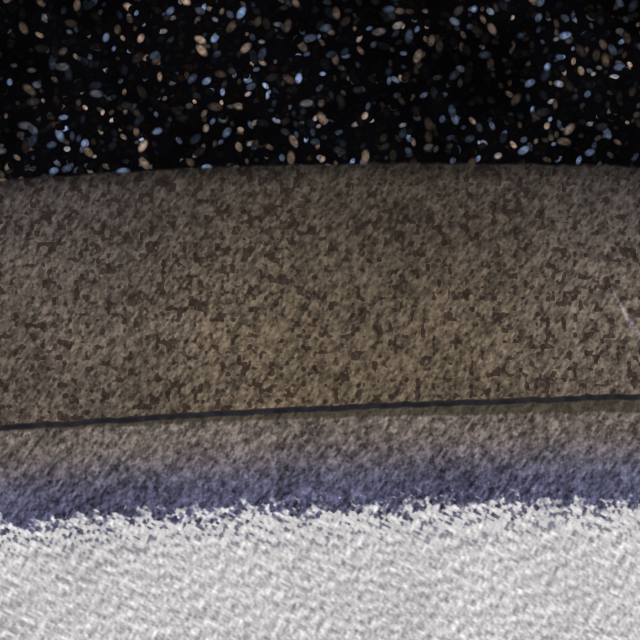
Reproduce this texture procedurally as a Shadertoy shader.

```glsl
// Draws a weathered concrete kerb: dark pebbles above, speckled wall, seam, and a sunlit ledge.

// Layout
const float CREST_Y = 0.745;
const float CREST_BEND = 0.0605;
const float SHADOW_Y = 0.180;
// Detail
const float PEBBLE_FREQ = 44.0;
const float GRAIN_FREQ = 165.0;
const float GRAIN_CONTRAST = 0.62;
const float SPECK_AMOUNT = 0.62;
const float RELIEF = 0.34;
// Colours
const vec3 GAP = vec3(0.022, 0.018, 0.028);
const vec3 WALL_TOP = vec3(0.265, 0.245, 0.235);
const vec3 WALL_LOW = vec3(0.385, 0.345, 0.310);
const vec3 SPECK = vec3(0.150, 0.110, 0.105);
const vec3 SEAM = vec3(0.120, 0.120, 0.145);
const vec3 SEAM_LIP = vec3(0.270, 0.245, 0.205);
const vec3 SHADE_WARM = vec3(0.400, 0.365, 0.345);
const vec3 SHADE_BLUE = vec3(0.310, 0.310, 0.400);
const vec3 SUNLIT = vec3(0.765, 0.755, 0.760);

float hash(vec2 p) {
    vec3 q = fract(vec3(p.xyx) * 0.1031);
    q += dot(q, q.yzx + 33.33);
    return fract((q.x + q.y) * q.z);
}

float noise(vec2 p) {
    vec2 i = floor(p), f = fract(p);
    f = f * f * (3.0 - 2.0 * f);
    return mix(mix(hash(i), hash(i + vec2(1, 0)), f.x),
               mix(hash(i + vec2(0, 1)), hash(i + vec2(1, 1)), f.x), f.y);
}

float fbm(vec2 p) {
    float sum = 0.0, amp = 0.5;
    for (int i = 0; i < 4; i++) {
        sum += amp * noise(p);
        p = mat2(1.6, 1.2, -1.2, 1.6) * p + 7.3;
        amp *= 0.5;
    }
    return sum / 0.9375;
}

mat2 turn(float a) { return mat2(cos(a), sin(a), -sin(a), cos(a)); }

// Overlays one scattered layer of oval stones on the colour below
vec3 pebbleLayer(vec3 base, vec2 uv, float freq, float seed) {
    vec2 p = uv * freq + seed, cell = floor(p);
    float soft = 0.10 + freq / iResolution.y;
    for (int j = -1; j <= 1; j++)
    for (int i = -1; i <= 1; i++) {
        vec2 id = cell + vec2(i, j);
        float tone = hash(id + 11.7), tint = hash(id + 47.1), size = hash(id + 83.9);
        vec2 d = p - id - vec2(hash(id), hash(id + 29.3));
        d = turn(6.283 * tint) * d * vec2(1.0, 1.2 + 0.6 * size);
        float r = length(d) / mix(0.28, 0.58, size);
        vec3 hue = mix(vec3(1.12, 0.95, 0.83), vec3(0.82, 0.97, 1.22), smoothstep(0.25, 0.75, tint));
        float bright = 0.03 + 0.45 * pow(tone, 4.0);
        float shade = (1.08 - 0.55 * r * r) * (0.75 + 0.5 * noise(p * 5.0));
        base = mix(base, hue * bright * shade, 1.0 - smoothstep(1.0 - soft * 2.0, 1.0 + soft, r));
    }
    return base;
}

vec3 pebbles(vec2 uv) {
    vec3 c = pebbleLayer(GAP, uv, PEBBLE_FREQ * 1.45, 5.0);
    c = pebbleLayer(c, uv, PEBBLE_FREQ, 31.0);
    return c * mix(0.55, 1.3, smoothstep(0.25, 0.7, fbm(uv * 9.0)));
}

// Slanted fine grain, roughly centred on zero
float grain(vec2 uv) {
    vec2 p = turn(0.6) * uv * GRAIN_FREQ * vec2(1.0, 0.85);
    return 0.6 * noise(p * vec2(1.3, 0.75)) + 0.4 * noise(p * 1.9 + 17.0) - 0.5;
}

vec3 wall(vec2 uv, float crest, float seam) {
    float depth = clamp((crest - uv.y) / (crest - seam), 0.0, 1.0);
    vec3 c = mix(WALL_TOP, WALL_LOW, smoothstep(0.0, 0.75, depth));
    c *= 0.84 + 0.32 * fbm(uv * 5.0 + 3.0);
    c *= mix(vec3(1.0), vec3(1.0, 0.98, 0.91), smoothstep(0.45, 0.1, abs(uv.x - 0.55)));
    c *= 1.0 + 1.6 * GRAIN_CONTRAST * grain(uv);
    float spots = noise(uv * 118.0 + 9.0) * 0.75 + noise(uv * 230.0) * 0.25;
    c = mix(c, SPECK, SPECK_AMOUNT * smoothstep(0.60, 0.75, spots));
    // Pale scrape beside the right edge
    float along = clamp((0.55 - uv.y) / 0.08, 0.0, 1.0);
    float scrape = abs(uv.x - mix(0.955, 1.0, along));
    float span = smoothstep(0.56, 0.52, uv.y) * smoothstep(0.455, 0.49, uv.y);
    c += vec3(0.20, 0.20, 0.24) * span * smoothstep(0.003 + 0.008 * along, 0.0, scrape);
    return c * mix(0.65, 1.0, smoothstep(0.0, 0.035, crest - uv.y));
}

vec3 ledge(vec2 uv, float seam) {
    float edge = SHADOW_Y + 0.055 * uv.x - 0.020 * uv.x * uv.x;
    vec2 q = turn(0.45) * uv * vec2(105.0, 125.0);
    float coarse = noise(q) * 0.6 + noise(q * 2.1) * 0.4;
    float relief = coarse - noise(q + vec2(0.65, -0.65)) * 0.6 - noise(q * 2.1 + 0.8) * 0.4;
    float below = edge - uv.y;
    vec3 shade = mix(SHADE_BLUE, SHADE_WARM, smoothstep(0.02, 0.125, -below));
    shade *= 1.0 + 1.1 * grain(uv) + 0.35 * (coarse - 0.5) + 0.35 * (fbm(uv * 13.0) - 0.5);
    vec3 sun = SUNLIT * (0.94 + 0.12 * fbm(uv * 8.0)) + RELIEF * relief * vec3(1.0, 0.98, 0.92);
    sun += 0.10 * grain(uv * 1.15);
    float lit = smoothstep(-0.012, 0.014, below + 0.055 * (coarse - 0.5) + 0.025 * (fbm(uv * 22.0) - 0.5));
    float fleck = smoothstep(0.08, 0.32, -relief) * smoothstep(0.075, 0.0, below);
    sun = mix(sun, SHADE_BLUE, 0.7 * fleck);
    return mix(shade, sun, lit);
}

void mainImage(out vec4 fragColor, in vec2 fragCoord) {
    vec2 uv = fragCoord / iResolution.xy;
    float px = 1.0 / iResolution.y;
    float wobble = 0.003 * (noise(vec2(uv.x * 60.0, 2.0)) - 0.5);
    float crest = CREST_Y - CREST_BEND * (uv.x - 0.68) * (uv.x - 0.68) + wobble;
    float seam = 0.333 + 0.075 * uv.x - 0.025 * uv.x * uv.x + wobble;

    vec3 c = mix(ledge(uv, seam), wall(uv, crest, seam), smoothstep(-px, px, uv.y - seam));
    // Seam: dark crease over an olive lip that widens to the right
    float lipDepth = 0.008 + 0.018 * uv.x;
    float lip = smoothstep(-lipDepth - 0.004, -lipDepth + 0.002, uv.y - seam) * smoothstep(0.003, 0.0, uv.y - seam);
    c = mix(c, SEAM_LIP * (1.0 + 0.6 * grain(uv)), 0.85 * lip);
    float crease = smoothstep(0.0065, 0.002, abs(uv.y - seam + 0.003));
    c = mix(c, SEAM * (0.8 + 0.5 * noise(uv * 90.0)), 0.88 * crease);

    c = mix(c, pebbles(uv), smoothstep(-0.002 - px, 0.002 + px, uv.y - crest));
    fragColor = vec4(clamp(c, 0.0, 1.0), 1.0);
}
```
